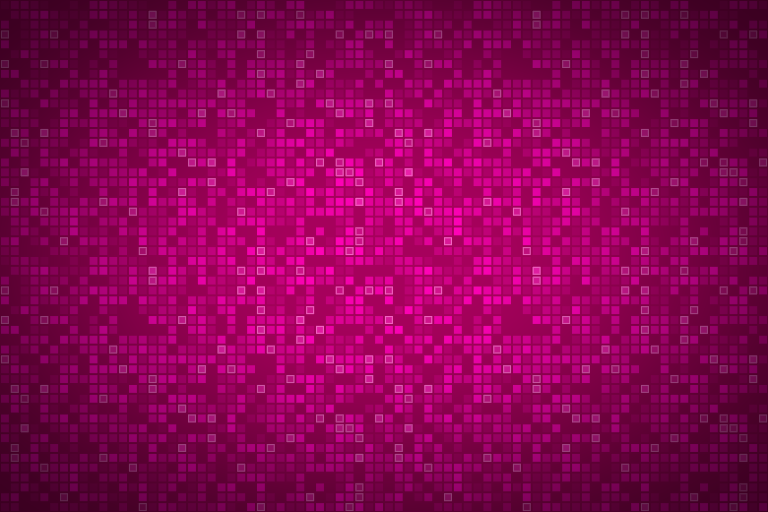
Reproduce this background procedurally as a Shadertoy shader.

```glsl
// A magenta mosaic of small square tiles over a vignetted backdrop.
// A hash gives each tile its strength; a few get a pale outline. The random
// block of tiles repeats twice across and down, and the corners fade to dark.

const float COLUMNS = 78.0;                // tiles across the canvas
const vec2 BLOCK = vec2(39.0, 26.0);       // tiles in one repeated block
const vec3 BACKDROP = vec3(0.65, 0.005, 0.36);
const vec3 TILE = vec3(1.0, 0.01, 0.72);
const vec3 PALE = vec3(1.0, 0.52, 0.84);

float hash(vec2 p, float seed) {
    return fract(sin(dot(p, vec2(127.1, 311.7)) + seed * 74.7) * 43758.5);
}

// Signed distance to a rounded square centred on the origin.
float roundedSquare(vec2 p, float halfSize, float radius) {
    vec2 q = abs(p) - halfSize + radius;
    return length(max(q, 0.0)) + min(max(q.x, q.y), 0.0) - radius;
}

// Coverage of a shape from its distance, smoothed over one pixel.
float coverage(float dist, float pixel) {
    return clamp(0.5 - dist / pixel, 0.0, 1.0);
}

// Brightness falling off from the middle to the corners.
float vignette(vec2 uv) {
    float radius = length(uv * 2.0 - 1.0);
    return mix(1.0, 0.35, smoothstep(0.2, 1.45, radius));
}

// One tile drawn over the given colour; local runs from -0.5 to 0.5.
vec3 drawTile(vec3 color, vec2 local, vec2 id, float pixel) {
    float dist = roundedSquare(local, 0.4, 0.05);
    float visible = step(0.27, hash(id, 1.0));
    float strength = mix(0.12, 1.0, hash(id, 2.0));
    float outlined = step(0.935, hash(id, 3.0));

    // Flat fill, with the outlined tiles always present and slightly paler.
    float alpha = mix(visible * strength, 0.3 + 0.5 * strength, outlined);
    vec3 fill = mix(TILE, PALE, 0.3 * outlined);
    color = mix(color, fill, alpha * coverage(dist, pixel));

    // Thin pale border just inside the edge.
    float border = coverage(abs(dist + 0.05) - 0.055, pixel);
    return mix(color, PALE, 0.7 * outlined * border);
}

void mainImage(out vec4 fragColor, in vec2 fragCoord) {
    vec2 uv = fragCoord / iResolution.xy;
    float pixel = COLUMNS / iResolution.x;

    // Grid of square cells, counted from the upper left corner.
    vec2 grid = vec2(fragCoord.x, iResolution.y - fragCoord.y) * pixel;
    vec2 id = mod(floor(grid), BLOCK);
    vec2 local = fract(grid) - 0.5;

    vec3 color = drawTile(BACKDROP, local, id, pixel);
    fragColor = vec4(color * vignette(uv), 1.0);
}
```
